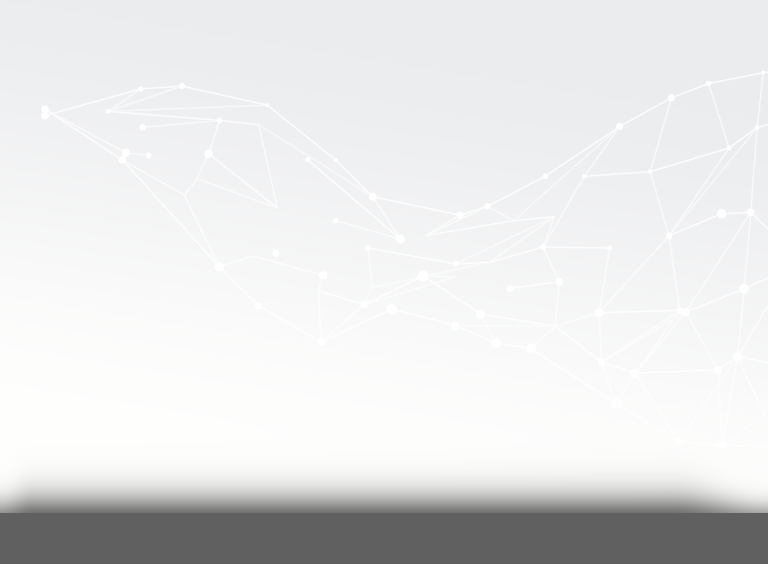
This background is drawn by a Shadertoy shader. Its source:

```glsl
const int COLUMNS = 14;
const int ROWS = 6;
const float WIDTH = 1.366;
const float FLOOR_HEIGHT = 0.0907;
const vec3 FLOOR_GREY = vec3(0.378);

float hash(vec2 cell, float seed) {
    vec3 q = fract(vec3(cell.xyx + seed) * vec3(0.1031, 0.1030, 0.0973));
    q += dot(q, q.yzx + 33.33);
    return fract((q.x + q.y) * q.z);
}

float segmentDistance(vec2 p, vec2 a, vec2 b) {
    vec2 ab = b - a;
    float t = clamp(dot(p - a, ab) / max(dot(ab, ab), 1e-6), 0.0, 1.0);
    return length(p - a - ab * t);
}

float cover(float dist, float radius, float pixel) {
    return 1.0 - smoothstep(radius - 0.5 * pixel, radius + 0.5 * pixel, dist);
}

// Outlines of the woven ribbon
float upperEdge(float x) {
    float spread = x < 0.75 ? 0.2 : 0.36;
    float d = (x - 0.75) / spread;
    float crest = 0.85 + 0.035 * smoothstep(0.9, 1.3, x);
    return crest - 0.24 * exp(-d * d) - 0.055 * (1.0 - smoothstep(0.08, 0.3, x));
}

float lowerEdge(float x) {
    float d = (x - 0.74) / 0.07;
    float slope = 0.81 - 0.42 * smoothstep(0.05, 0.6, x);
    return slope + 0.09 * exp(-d * d) - 0.18 * smoothstep(0.9, 1.25, x);
}

float columnX(float column) {
    return 0.08 + 1.36 * pow(column / float(COLUMNS - 1), 0.85);
}

// Jittered grid point between both outlines
vec2 nodeAt(vec2 cell) {
    float free = min(cell.x, 1.0);
    float x = columnX(cell.x) + free * 0.085 * (hash(cell, 1.7) - 0.5);
    float inner = step(0.5, cell.y) * step(cell.y, float(ROWS) - 1.5);
    float row = cell.y + inner * 0.9 * (hash(cell, 5.3) - 0.5);
    return vec2(x, mix(lowerEdge(x), upperEdge(x), row / float(ROWS - 1)));
}

float link(vec2 p, vec2 a, vec2 b, float strength, float pixel) {
    float halfWidth = 0.0009;
    float reach = max(pixel, halfWidth);
    return strength * (1.0 - smoothstep(0.0, reach + halfWidth, segmentDistance(p, a, b)));
}

float network(vec2 p, float pixel) {
    float light = 0.0;
    for (int i = 0; i < COLUMNS; i++) {
        float column = float(i);
        if (p.x < columnX(column) - 0.1 || p.x > columnX(column + 2.0) + 0.1) continue;
        float density = mix(0.3, 0.85, column / float(COLUMNS - 1));
        for (int j = 0; j < ROWS; j++) {
            vec2 cell = vec2(column, float(j));
            vec2 a = nodeAt(cell);
            bool border = j == 0 || j == ROWS - 1;

            // Links along, across and diagonally
            if (border || hash(cell, 11.0) < density)
                light = max(light, link(p, a, nodeAt(cell + vec2(1, 0)), 0.85, pixel));
            if (j < ROWS - 1) {
                if (hash(cell, 17.0) < density)
                    light = max(light, link(p, a, nodeAt(cell + vec2(0, 1)), 0.65, pixel));
                if (hash(cell, 23.0) < density * 0.7)
                    light = max(light, link(p, a, nodeAt(cell + vec2(1, 1)), 0.65, pixel));
                if (hash(cell, 29.0) < density * 0.35)
                    light = max(light, link(p, a, nodeAt(cell + vec2(2, 1)), 0.55, pixel));
            }

            // Dots grow toward the lower edge
            float size = hash(cell, 31.0);
            float nearness = 1.0 - cell.y / float(ROWS - 1);
            float radius = 0.0035 + 0.003 * nearness + 0.004 * size * size;
            if (border || hash(cell, 37.0) < density + 0.15)
                light = max(light, cover(length(p - a), radius, pixel));
        }
    }
    return light;
}

vec3 backdrop(vec2 p) {
    float rise = smoothstep(0.12, 0.95, p.y - 0.12 + 0.16 * p.x);
    return mix(vec3(0.996, 0.996, 0.992), vec3(0.922, 0.926, 0.934), rise);
}

// Soft shade above the floor, weaker at both sides
float floorShade(vec2 p) {
    float sides = mix(0.75, 1.0, smoothstep(0.0, 0.06, p.x));
    sides *= mix(0.6, 1.0, smoothstep(0.0, 0.17, WIDTH - p.x));
    float height = max(p.y - FLOOR_HEIGHT, 0.0);
    return 0.54 * sides * exp(-pow(height / (0.035 * sides), 1.4));
}

void mainImage(out vec4 fragColor, in vec2 fragCoord) {
    vec2 p = fragCoord / iResolution.xy * vec2(WIDTH, 1.0);
    float pixel = 1.0 / iResolution.y;

    vec3 color = backdrop(p);
    if (p.y > 0.15) color = mix(color, vec3(1.0), network(p, pixel));
    color -= floorShade(p);

    float aboveFloor = smoothstep(-0.5 * pixel, 0.5 * pixel, p.y - FLOOR_HEIGHT);
    fragColor = vec4(mix(FLOOR_GREY, color, aboveFloor), 1.0);
}
```
